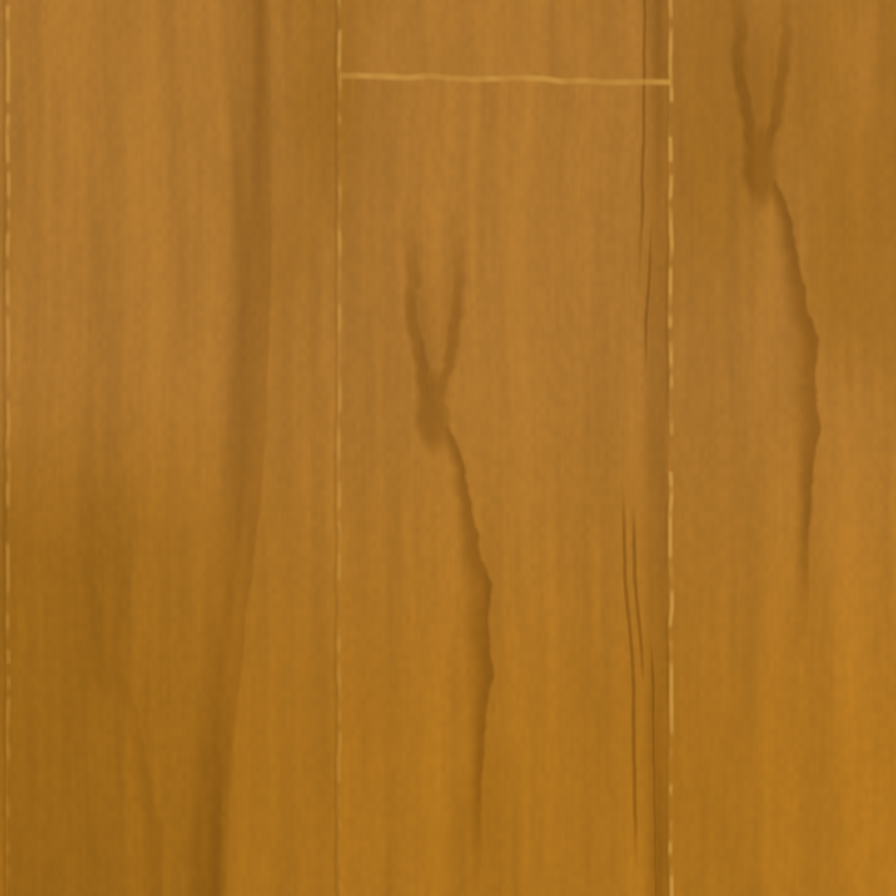
A Shadertoy shader for this texture:

```glsl
// Honey-coloured timber floor: three vertical boards with thin worn seams
// and one butt joint. Each board combines stretched noise grain with a dark
// band, and a forked knot figure repeats at a new height from board to board.

const float BOARD_WIDTH = 0.370;
const float FIRST_SEAM = 0.009;

const vec3 UPPER_WOOD = vec3(0.675, 0.458, 0.185);
const vec3 LOWER_WOOD = vec3(0.675, 0.445, 0.120);
const vec3 SHADED_WOOD = vec3(0.575, 0.375, 0.085);
const vec3 VEIN_TINT = vec3(0.76, 0.71, 0.52);
const vec3 SEAM_LIGHT = vec3(0.780, 0.575, 0.260);

float hash(vec2 p) {
    return fract(sin(dot(p, vec2(127.1, 311.7))) * 43758.5453);
}

float noise(vec2 p) {
    vec2 i = floor(p), f = fract(p);
    f = f * f * (3.0 - 2.0 * f);
    return mix(mix(hash(i), hash(i + vec2(1, 0)), f.x),
               mix(hash(i + vec2(0, 1)), hash(i + vec2(1, 1)), f.x), f.y);
}

float fbm(vec2 p) {
    float sum = 0.0, gain = 0.5;
    for (int i = 0; i < 4; i++) {
        sum += gain * noise(p);
        p = p * 2.03 + 17.3;
        gain *= 0.5;
    }
    return sum;
}

// Soft stroke: 1 at its centre, 0 beyond its half width
float stroke(float d, float halfWidth, float blur) {
    return 1.0 - smoothstep(halfWidth - blur, halfWidth + blur, abs(d));
}

// Band with a crisp right edge and a long fade to the left
float band(float d, float width) {
    return smoothstep(-width, -0.1 * width, d) * (1.0 - smoothstep(-0.003, 0.003, d));
}

// Knot at the origin: two arms rise from it, a bent stem hangs below
float knotFigure(vec2 p) {
    p.x += 0.016 * (fbm(vec2(p.x * 12.0, p.y * 26.0) + 5.0) - 0.47);
    float rise = smoothstep(-0.02, 0.13, p.y);
    float armFade = smoothstep(-0.03, 0.02, p.y) * (1.0 - smoothstep(0.08, 0.25, p.y));
    float arms = max(stroke(p.x + 0.006 + 0.020 * rise, 0.008, 0.005),
                     stroke(p.x - 0.006 - 0.020 * rise, 0.007, 0.005));
    float web = 0.35 * stroke(p.x, 0.022, 0.006);
    float knot = 1.0 - smoothstep(0.6, 1.2, length((p + vec2(0.002, 0.0)) / vec2(0.021, 0.050)));
    float drop = max(-p.y, 0.0);
    float bend = 0.058 * (1.0 - exp(-8.0 * drop)) - 0.012 * smoothstep(0.27, 0.45, drop);
    float thickness = 0.008 + 0.007 * smoothstep(0.06, 0.24, drop)
                    - 0.008 * smoothstep(0.26, 0.40, drop);
    float stem = band(p.x - bend - thickness, 2.6 * thickness)
               * smoothstep(0.0, 0.03, drop) * (1.0 - smoothstep(0.36, 0.60, drop));
    return max(max(0.85 * max(arms, web) * armFade, 0.75 * knot), stem);
}

// Streaked grain, from broad figure to fine fibres, centred on zero
float grain(vec2 p, float seed) {
    p.x += 0.012 * (noise(vec2(p.y * 4.0, seed)) - 0.5);
    return 0.55 * (fbm(vec2(p.x * 26.0, p.y * 1.6) + seed) - 0.47)
         + 0.45 * (fbm(vec2(p.x * 100.0, p.y * 6.0) + seed) - 0.47);
}

vec3 woodBase(vec2 p) {
    vec3 wood = mix(LOWER_WOOD, UPPER_WOOD, smoothstep(0.10, 0.65, p.y));
    float shade = (1.0 - smoothstep(0.05, 0.40, p.x)) * (1.0 - smoothstep(0.35, 0.60, p.y));
    float cloud = fbm(p * vec2(6.0, 2.5) + 3.0);
    wood = mix(wood, SHADED_WOOD, 0.65 * shade + 0.40 * smoothstep(0.45, 0.75, cloud));
    return wood * (1.0 + 0.05 * smoothstep(0.8, 1.05, p.x) * (1.0 - p.y));
}

// Dark veining of one board; x is the offset from its left seam
float veins(float board, float x, float y) {
    float wobble = 0.008 * (fbm(vec2(y * 12.0, board)) - 0.5);
    float sideEdge = board < 0.5 ? 0.242 + 0.050 * smoothstep(0.0, 0.65, y) : 0.366;
    float sideWidth = board < 0.5 ? 0.062 : 0.034;
    float side = board < 1.5 ? band(x - sideEdge + wobble, sideWidth) : 0.0;
    side *= 0.25 + 0.6 * noise(vec2((x - sideEdge) * 90.0, y * 3.0));
    // Broken hairline cracks that run beside the right seam
    float cracks = 0.0;
    for (float i = 0.0; i < 3.0; i++) {
        float crackX = 0.330 + 0.011 * i - 0.014 * smoothstep(0.1, 0.5, y)
                     + 0.014 * smoothstep(0.5, 0.9, y);
        float broken = smoothstep(0.35, 0.65, noise(vec2(y * 6.0, 4.0 + 7.0 * i)));
        cracks = max(cracks, broken * stroke(x - crackX + wobble, 0.002, 0.0018));
    }
    cracks *= board == 1.0 ? 1.0 : 0.0;
    float knotY = 0.270 + 0.274 * board;
    float strength = board < 0.5 ? 0.20 : 0.80;
    float figure = strength * knotFigure(vec2(x - 0.106 + 0.005 * (board - 1.0), y - knotY));
    return max(max(side, 0.75 * cracks), figure);
}

void mainImage(out vec4 fragColor, in vec2 fragCoord) {
    vec2 uv = fragCoord / iResolution.xy;
    float along = (uv.x - FIRST_SEAM) / BOARD_WIDTH;
    float board = floor(along);
    float x = fract(along) * BOARD_WIDTH;

    // Wood, grain and veins; the butt joint starts a new board
    float jointY = uv.y - 0.916 + 0.022 * x;
    float middle = board == 1.0 ? 1.0 : 0.0;
    float seed = board * 13.7 + middle * step(0.0, jointY) * 5.3;
    vec3 color = woodBase(uv) * (1.0 + 0.22 * grain(uv, seed));
    color *= 1.0 + 0.04 * (noise(uv * vec2(180.0, 120.0)) - 0.5);
    color *= mix(vec3(1), VEIN_TINT, 0.85 * veins(board, x, uv.y));

    // Worn long seams: broken pale dashes over a faint shadow
    float seam = floor(along + 0.5);
    float seamX = (along - seam) * BOARD_WIDTH;
    seamX += 0.002 * (noise(vec2(uv.y * 40.0, seam)) - 0.5);
    float wear = smoothstep(0.15, 0.75, noise(vec2(uv.y * 75.0, seam * 9.0)));
    wear *= seam == 2.0 ? 0.9 : 0.30 + 0.45 * uv.y;
    color *= 1.0 - 0.07 * stroke(seamX + 0.004, 0.002, 0.002);
    color = mix(color, SEAM_LIGHT, wear * stroke(seamX, 0.0022, 0.0018));

    // Slightly sloping butt joint across the middle board
    jointY += 0.003 * (noise(vec2(x * 40.0, 8.0)) - 0.5);
    float joint = middle * stroke(jointY, 0.0032, 0.0025);
    color = mix(color, SEAM_LIGHT, joint * (0.4 + 0.5 * noise(vec2(x * 70.0, 2.0))));

    fragColor = vec4(color, 1.0);
}
```
